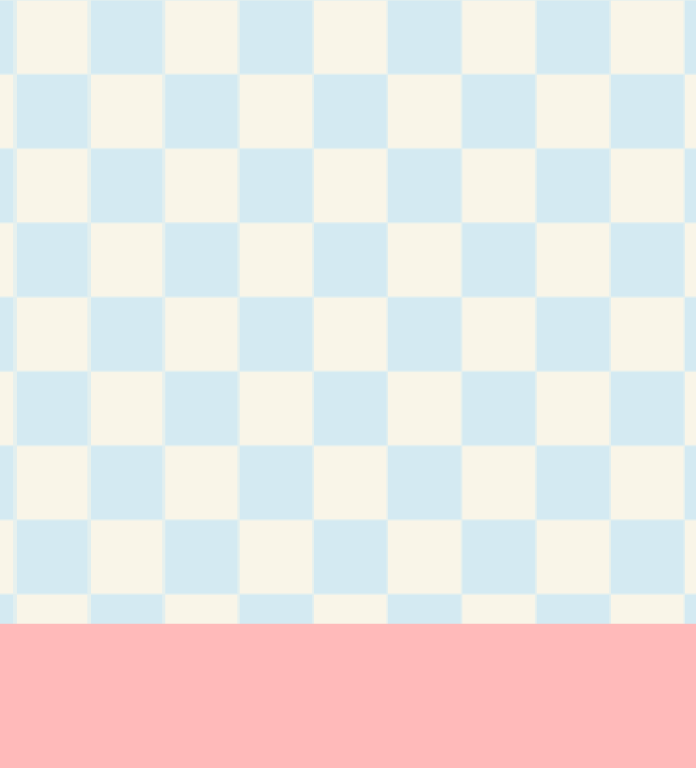
Write a Shadertoy shader that draws this pattern.

```glsl
const vec3 CREAM = vec3(0.976, 0.961, 0.910);
const vec3 SKY = vec3(0.831, 0.918, 0.949);
const vec3 SEAM = vec3(0.894, 0.941, 0.937);
const vec3 PINK = vec3(1.0, 0.729, 0.729);

// Lengths are fractions of the canvas height
const float CELL = 0.0967;
const float LEFT_OFFSET = 0.0216;
const float FLOOR_TOP = 0.1878;
const float SEAM_WIDE = 0.0046;
const float SEAM_THIN = 0.0020;
const float TAPER_END = 0.42;
const float SEAM_OPACITY = 0.85;

// Signed distance to the nearest cell border, alternating per cell
vec2 stripeDistance(vec2 grid) {
    return (0.5 - abs(fract(grid * 0.5 - 0.25) * 2.0 - 1.0)) * CELL;
}

// Antialiased coverage of a band around zero
float band(float d, float halfWidth, float pixel) {
    return clamp((halfWidth - abs(d)) / pixel + 0.5, 0.0, 1.0);
}

void mainImage(out vec4 fragColor, in vec2 fragCoord) {
    float pixel = 1.0 / iResolution.y;
    vec2 p = fragCoord * pixel;
    p.x += 0.5 * (464.0 / 512.0 - iResolution.x * pixel);

    // Checks, counted from the upper left
    vec2 grid = vec2(p.x - LEFT_OFFSET, 1.0 - p.y) / CELL;
    vec2 stripe = clamp(stripeDistance(grid) * 2.0 / pixel, -1.0, 1.0);
    float check = 0.5 + 0.5 * stripe.x * stripe.y;
    vec3 color = mix(SKY, CREAM, check);

    // Pale seams, widest at the left
    vec2 border = (fract(grid + 0.5) - 0.5) * CELL;
    float width = mix(SEAM_WIDE, SEAM_THIN, smoothstep(0.1, TAPER_END, p.x));
    float seam = max(band(border.x + 0.5 * width, 0.5 * width, pixel),
                     band(border.y, 0.5 * SEAM_THIN, pixel));
    color = mix(color, SEAM, seam * SEAM_OPACITY);

    // Plain band along the bottom
    float ground = clamp((FLOOR_TOP - p.y) / pixel + 0.5, 0.0, 1.0);
    color = mix(color, PINK, ground);

    fragColor = vec4(color, 1.0);
}
```
